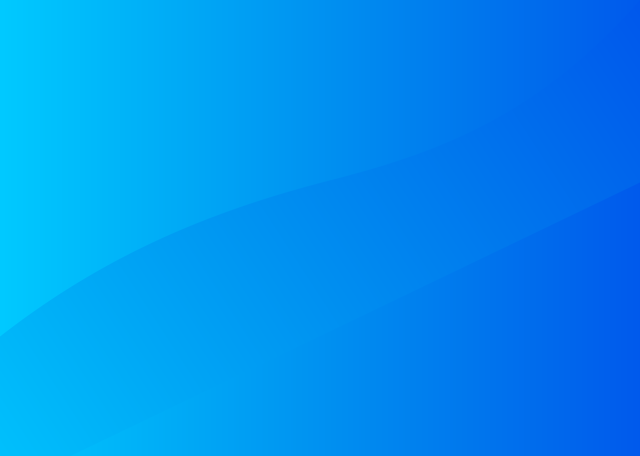
A Shadertoy shader for this background:

```glsl
// A calm blue backdrop: a cyan-to-blue gradient running left to right, crossed
// by a broad rising ribbon with its own tilted gradient. The ribbon lies between
// a two-piece Bezier crest and a straight lower edge.

// Green carries the hue: high is cyan, low is deep blue
const float CYAN_GREEN = 0.79;
const float DEEP_GREEN = 0.35;
const float CYAN_BLUE  = 1.0;
const float DEEP_BLUE  = 0.925;

// Ribbon gradient: green at the lower left, then its change across and up
const float RIBBON_GREEN = 0.752;
const vec2  RIBBON_SLOPE = vec2(-0.28, -0.13);

// Crest heights at evenly spaced control points, left and right of the joint
const float CREST_JOINT = 0.52;
const vec4  CREST_LEFT  = vec4(0.262, 0.452, 0.544, 0.606);
const vec4  CREST_RIGHT = vec4(0.606, 0.664, 0.743, 1.0);

// Straight lower edge
const float FLOOR_START = 0.11;
const float FLOOR_SLOPE = 0.674;

float bezier(vec4 heights, float t) {
    float s = 1.0 - t;
    return dot(heights, vec4(s * s * s, 3.0 * s * s * t, 3.0 * s * t * t, t * t * t));
}

float crestHeight(float x) {
    return x < CREST_JOINT
        ? bezier(CREST_LEFT, x / CREST_JOINT)
        : bezier(CREST_RIGHT, (x - CREST_JOINT) / (1.0 - CREST_JOINT));
}

// Blue rises slowly at first, then faster towards cyan
vec3 blueTone(float green) {
    float warmth = clamp((green - DEEP_GREEN) / (CYAN_GREEN - DEEP_GREEN), 0.0, 1.0);
    return vec3(0.0, green, mix(DEEP_BLUE, CYAN_BLUE, warmth * warmth));
}

// Coverage of the area where the signed height is positive
float softEdge(float height, float pixel) {
    return smoothstep(-pixel, pixel, height);
}

void mainImage(out vec4 fragColor, in vec2 fragCoord) {
    vec2 uv = fragCoord / iResolution.xy;
    float pixel = 0.8 / iResolution.y;

    // Horizontal backdrop and tilted ribbon gradients
    vec3 backdrop = blueTone(mix(CYAN_GREEN, DEEP_GREEN, uv.x));
    vec3 ribbon = blueTone(RIBBON_GREEN + dot(RIBBON_SLOPE, uv));

    // Ribbon between the crest and the floor
    float belowCrest = softEdge(crestHeight(uv.x) - uv.y, pixel);
    float aboveFloor = softEdge(uv.y - FLOOR_SLOPE * (uv.x - FLOOR_START), pixel);

    fragColor = vec4(mix(backdrop, ribbon, belowCrest * aboveFloor), 1.0);
}
```
